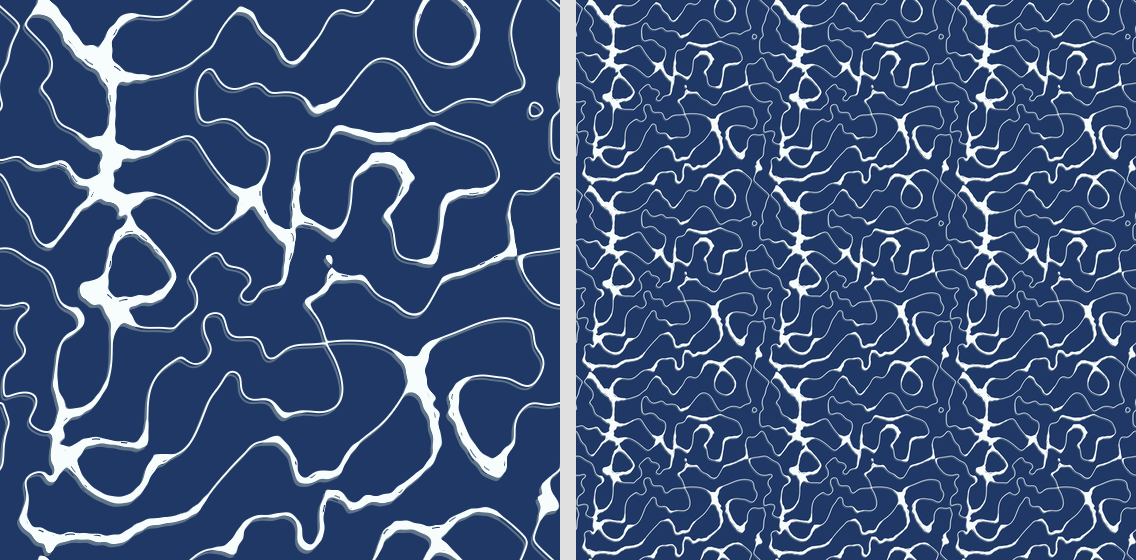
Left, the tile; right, the same tile 3 across and 3 down.
Reproduce this pattern procedurally as a Shadertoy shader.

```glsl
#define NAVY vec3(0.12, 0.22, 0.40)
#define WHITE vec3(0.97, 0.99, 0.99)
#define SHADOW vec3(0.37, 0.45, 0.53)
#define SHADOW_SHIFT vec2(-0.0040, -0.0060)
#define THIN_HALF_WIDTH 0.0017
#define WEB_LEVEL 0.27
#define WIGGLE 0.30
#define ROUGHNESS 0.035
#define SLIT_HALF_WIDTH 0.0010
#define SEED 3.0

const float TAU = 6.2831853;

float hash(float n) {
    return fract(sin(n * 12.9898 + 4.1) * 4375.85);
}

// Sum of plane waves with whole wave numbers, so it wraps on the unit square.
// Returns the value (unit variance) and its gradient.
vec3 waves(vec2 p, float lowFreq, float highFreq, int count, float seed) {
    vec3 sum = vec3(0.0);
    for (int i = 0; i < count; i++) {
        float id = float(i) + seed * 17.0;
        float angle = 2.39996 * id;
        float freq = mix(lowFreq, highFreq, hash(id));
        vec2 k = TAU * round(freq * vec2(cos(angle), sin(angle)));
        float phase = dot(k, p) + TAU * hash(id + 51.7);
        sum += vec3(cos(phase), -sin(phase) * k);
    }
    return sum * sqrt(2.0 / float(count));
}

// Coverage of the white strokes: thin contours that swell into webs
float strokes(vec2 p, float pixel) {
    float region = waves(p, 2.0, 4.0, 6, SEED + 1.0).x;
    float swell = smoothstep(-0.5, 0.8, region);

    // Winding contour field with locally kinked parts
    vec3 field = waves(p, 4.0, 8.0, 16, SEED);
    float kinks = WIGGLE * smoothstep(-0.4, 1.0, waves(p, 1.0, 3.0, 5, SEED + 2.0).x);
    field += kinks * waves(p, 11.0, 15.0, 8, SEED + 3.0);

    // Ragged edges on the broad parts only
    float rough = waves(p, 24.0, 44.0, 8, SEED + 4.0).x;
    float slope = max(length(field.yz), 6.0);
    float level = abs(field.x);
    float web = swell * (WEB_LEVEL + ROUGHNESS * rough);
    float dist = (level - max(web, THIN_HALF_WIDTH * slope)) / slope;
    float ink = clamp(0.5 - dist / pixel, 0.0, 1.0);

    // Short dark slits along one side of the broad strokes
    float slitDist = abs(field.x - 0.5 * web) / slope - SLIT_HALF_WIDTH;
    float slit = clamp(0.5 - slitDist / pixel, 0.0, 1.0);
    slit *= smoothstep(0.9, 1.1, rough) * smoothstep(0.8, 1.0, swell);
    return ink * (1.0 - slit);
}

void mainImage(out vec4 fragColor, in vec2 fragCoord) {
    vec2 uv = fragCoord / iResolution.xy;
    float pixel = 1.0 / min(iResolution.x, iResolution.y);

    // Strokes over their own dropped shadow
    vec3 color = mix(NAVY, SHADOW, strokes(uv - SHADOW_SHIFT, pixel));
    color = mix(color, WHITE, strokes(uv, pixel));
    fragColor = vec4(color, 1.0);
}
```
